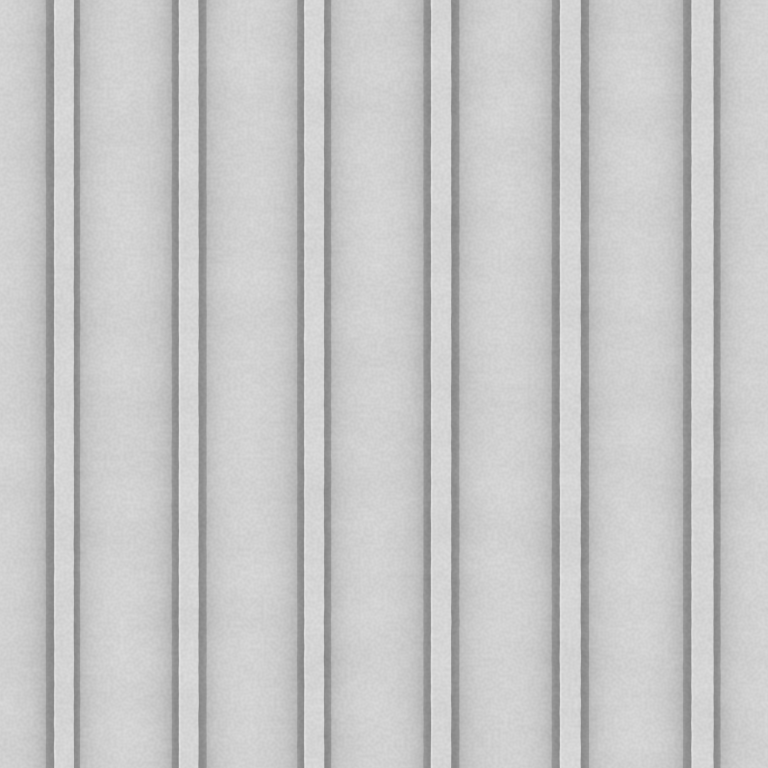
Reproduce this texture procedurally as a WebGL 2 fragment shader.

```glsl
#version 300 es
precision highp float;
// Pale grey standing-seam metal panel: six upright ribs with dark flanks and soft shaded pans.

uniform vec2 u_resolution;
out vec4 outColor;

// Layout, as fractions of the canvas width
const int RIB_COUNT = 6;
const float FIRST_RIB = 0.0833;
const float RIB_SPACING = 0.1622;
const float SPACING_DRIFT = 0.000163;  // gaps widen slightly to the right
const float CREST_HALF = 0.0129;
const float CREST_GROWTH = 0.0000125;
const float FLANK_WIDTH = 0.0096;
const float FLANK_JITTER = 0.0032;
const float EDGE_WAVER = 0.0006;
const float SHADE_REACH = 0.019;

// Grey levels
const float PAN = 0.83;
const float CREST = 0.835;
const float FLANK_DARK = 0.545;
const float FLANK_LIGHT = 0.6;
const float SHADE_LEFT = 0.12;
const float SHADE_RIGHT = 0.1;
const float GLINT = 0.03;

// Surface noise: cells across the canvas and strength
const float GRAIN_CELLS = 230.0;
const float GRAIN = 0.035;
const float MOTTLE_CELLS = 60.0;
const float MOTTLE = 0.016;
const float CLOUD_CELLS = 9.0;
const float CLOUD = 0.02;

float hash(vec2 p) {
  vec3 q = fract(vec3(p.xyx) * 0.1031);
  q += dot(q, q.yzx + 33.33);
  return fract((q.x + q.y) * q.z);
}

// Slope of one lattice corner, wrapped so that the noise tiles
float corner(vec2 cell, vec2 offset, vec2 period) {
  float angle = 6.2832 * hash(mod(cell, period) + 7.0);
  return dot(vec2(cos(angle), sin(angle)), offset);
}

float gradientNoise(vec2 p, vec2 period) {
  vec2 i = floor(p), f = fract(p), e = vec2(1.0, 0.0);
  vec2 u = f * f * f * (f * (f * 6.0 - 15.0) + 10.0);
  float low = mix(corner(i, f, period), corner(i + e.xy, f - e.xy, period), u.x);
  float high = mix(corner(i + e.yx, f - e.yx, period), corner(i + e.xx, f - e.xx, period), u.x);
  return mix(low, high, u.y);
}

float tiledNoise(vec2 uv, vec2 cells) {
  return gradientNoise(uv * cells, cells);
}

// Smooth-edged coverage of the interval from a to b
float band(float x, float a, float b, float soft) {
  return smoothstep(a - soft, a + soft, x) - smoothstep(b - soft, b + soft, x);
}

void main() {
  vec2 uv = gl_FragCoord.xy / u_resolution;
  float soft = max(0.75 / u_resolution.x, 0.0009);
  float x = uv.x + EDGE_WAVER * tiledNoise(uv, vec2(MOTTLE_CELLS));

  float shade = 0.0, flank = 0.0, flankTone = 0.0, crest = 0.0, glint = 0.0;
  for (int n = 0; n < RIB_COUNT; n++) {
    float i = float(n), cube = i * i * i;
    float d = x - (FIRST_RIB + RIB_SPACING * i + SPACING_DRIFT * cube);
    d -= round(d);

    float inner = CREST_HALF + CREST_GROWTH * cube;
    float leftWidth = FLANK_WIDTH + FLANK_JITTER * (hash(vec2(i, 3.0)) - 0.4);
    float rightWidth = FLANK_WIDTH + FLANK_JITTER * (hash(vec2(i, 8.0)) - 0.6);
    float left = -inner - leftWidth, right = inner + rightWidth;

    // Shading of the pans on both sides
    float leftShade = SHADE_LEFT * exp(-max(left - d, 0.0) / SHADE_REACH);
    float rightShade = SHADE_RIGHT * exp(-max(d - right, 0.0) / SHADE_REACH);
    shade = max(shade, d < 0.0 ? leftShade : rightShade);

    // Flanks, darkest against the crest, and the lit crest between them
    float depth = clamp((abs(d) - inner) / (d < 0.0 ? leftWidth : rightWidth), 0.0, 1.0);
    float cover = band(d, left, right, soft);
    flank = max(flank, cover);
    flankTone += step(0.001, cover) * mix(FLANK_DARK, FLANK_LIGHT, depth * depth);
    crest = max(crest, band(d, -inner, inner, soft));
    glint = max(glint, band(d, -inner, -inner + 0.0025, soft));
  }

  float tone = mix(PAN - shade, flankTone, flank);
  tone = mix(tone, CREST, crest) + GLINT * glint;

  // Fine grain, mottling and broad, flattened clouds
  tone += GRAIN * tiledNoise(uv, vec2(GRAIN_CELLS));
  tone += MOTTLE * tiledNoise(uv, vec2(MOTTLE_CELLS, MOTTLE_CELLS * 1.5));
  tone += CLOUD * tiledNoise(uv, vec2(CLOUD_CELLS, CLOUD_CELLS * 2.0));

  outColor = vec4(vec3(tone), 1.0);
}
```
